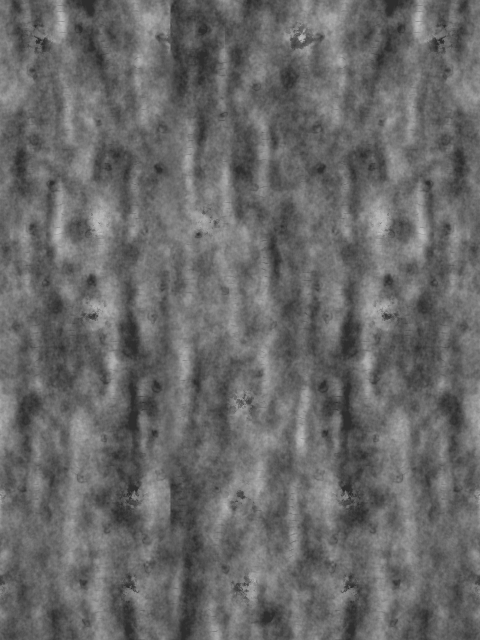
Reproduce this texture procedurally as a WebGL 2 fragment shader.

```glsl
#version 300 es
precision highp float;
// Weathered grey hide: upright, gently bending pale ridges over cloudy grain,
// with speckled knots and small dark pits. The sides mirror each other about
// a center band, and every feature is laid on a jittered grid with sine hashes.
uniform vec2 u_resolution;
out vec4 fragColor;

#define BASE_TONE 0.392
#define GRAIN_AMOUNT 0.46
#define FOLD_AMOUNT 0.25
#define RIDGE_AMOUNT 0.17
#define KNOT_AMOUNT 0.19
#define PIT_AMOUNT 0.15
#define FINE_AMOUNT 0.07
#define BAND_HALF_WIDTH 0.145
#define RIDGE_CELL vec2(0.08, 0.23)
#define KNOT_CELL vec2(0.295, 0.191)
#define PIT_CELL vec2(0.12, 0.105)

float hash(vec2 p) {
    return fract(sin(dot(p, vec2(127.1, 311.7))) * 43758.5453);
}

float bell(float x) {
    return exp(-x * x);
}

float noise(vec2 p) {
    vec2 i = floor(p), f = fract(p);
    f = f * f * (3.0 - 2.0 * f);
    return mix(mix(hash(i), hash(i + vec2(1, 0)), f.x),
               mix(hash(i + vec2(0, 1)), hash(i + vec2(1, 1)), f.x), f.y);
}

float fbm(vec2 p) {
    float sum = 0.0, weight = 0.5, total = 0.0;
    for (int i = 0; i < 5; i++) {
        sum += weight * noise(p);
        total += weight;
        p = mat2(1.6, 1.2, -1.2, 1.6) * p + 7.3;
        weight *= 0.64;
    }
    return sum / total;
}

// Pale upright crests with a dark flank and fine cross ticks
float ridges(vec2 p) {
    float column = floor(p.x / RIDGE_CELL.x);
    p.y += hash(vec2(column, 3.0)) * RIDGE_CELL.y;
    vec2 id = vec2(column, floor(p.y / RIDGE_CELL.y));
    vec2 local = p - (id + 0.5) * RIDGE_CELL;
    float dx = local.x - (hash(id) - 0.5) * 0.02;
    dx += (hash(id + 5.0) - 0.5) * 0.1 * local.y;
    float reach = 1.0 - smoothstep(0.05, 0.112, abs(local.y));
    reach *= 1.0 - smoothstep(0.03, 0.04, abs(local.x));
    float tick = smoothstep(0.7, 1.0, sin(local.y * 430.0 + 5.0 * noise(p * 50.0)));
    tick *= bell(dx / 0.008) * smoothstep(0.35, 0.65, noise(p * 75.0));
    float strength = 0.3 + 0.7 * hash(id + 9.0);
    return strength * reach * (bell(dx / 0.011) - 0.5 * bell((dx - 0.024) / 0.01) - 0.6 * tick);
}

// Bright swellings, eaten by dark speckles, with a shadow at one side
float knots(vec2 p) {
    float row = floor((p.y + 0.0175) / KNOT_CELL.y);
    float shift = 0.215 * step(4.5, row) + 0.116 * step(row, 0.5);
    float column = floor((p.x - shift) / KNOT_CELL.x + 0.5);
    vec2 id = vec2(column, row);
    vec2 center = vec2(column * KNOT_CELL.x + shift, row * KNOT_CELL.y + 0.078);
    if (column < 0.0) center.x = 0.0;
    if (row == 2.0 && column == 0.0) center.x = -0.075;

    // Two of the rows hold one knot each, and one row holds none
    float present = step(0.5, abs(row - 1.0)) * (0.75 + 0.25 * hash(id + 2.0));
    if (abs(row - 3.5) < 1.0) present *= 1.0 - step(0.5, abs(row + column - 4.0));

    vec2 d = p - center;
    d += 0.026 * (vec2(fbm(p * 34.0), fbm(p * 34.0 + 9.0)) - 0.5);
    float glow = exp(-dot(d, d) / 0.0013);
    vec2 s = (d - vec2(0.008, 0.002)) / vec2(0.026, 0.028);
    float speckle = exp(-dot(s, s)) * smoothstep(0.44, 0.66, fbm(p * 62.0 + 3.0));
    vec2 h = (d - vec2(0.04, 0.012)) / vec2(0.019, 0.034);
    return present * (glow - 1.9 * speckle - 0.55 * exp(-dot(h, h)));
}

// Small dark pits, each with a broken rim
float pits(vec2 p) {
    vec2 id = floor(p / PIT_CELL);
    vec2 jitter = 0.22 + 0.56 * vec2(hash(id + 11.0), hash(id + 17.0));
    vec2 d = p - (id + jitter) * PIT_CELL;
    float r = length(d * vec2(1.1, 0.95)) + 0.009 * (noise(p * 110.0) - 0.5);
    float size = 0.007 + 0.004 * hash(id + 23.0);
    float core = bell(r / size) * (0.2 + 1.2 * noise(p * 170.0));
    float rim = bell((r - size * 1.1) / 0.0024) * smoothstep(-0.004, 0.006, d.x + d.y);
    return step(0.3, hash(id + 31.0)) * (core + 0.45 * rim);
}

float surface(vec2 p) {
    // Bend the upright folds
    vec2 bent = p;
    bent.x += 0.05 * (noise(p * vec2(3.0, 4.0)) - 0.5) + 0.01 * (noise(p * 24.0) - 0.5);

    float tone = BASE_TONE;
    tone += GRAIN_AMOUNT * (fbm(p * vec2(31.0, 25.0)) - 0.5);
    tone += FOLD_AMOUNT * (noise(bent * vec2(22.0, 6.0) + 40.0) - 0.5);
    tone += 0.1 * (noise(bent * vec2(8.0, 4.0) + 80.0) - 0.5);
    tone += RIDGE_AMOUNT * ridges(bent) * (0.6 + 0.8 * noise(p * 45.0));
    tone += KNOT_AMOUNT * knots(p);
    tone -= PIT_AMOUNT * pits(p);
    tone += FINE_AMOUNT * (noise(mat2(0.8, 0.6, -0.6, 0.8) * p * 210.0) - 0.5);
    return tone;
}

void main() {
    // Unit width, centered across, measured downward from the top edge
    vec2 p = vec2(gl_FragCoord.x - 0.5 * u_resolution.x,
                  u_resolution.y - gl_FragCoord.y) / u_resolution.x;

    // Mirror the right side onto the left, with a join that sharpens in places
    float sharp = smoothstep(0.5, 0.9, cos((p.y - 0.56) * 12.57));
    float blend = mix(0.03, 0.002, sharp);
    float outside = smoothstep(-blend, blend, -p.x - BAND_HALF_WIDTH);
    float tone = mix(surface(p), surface(vec2(-p.x, p.y)), outside);
    fragColor = vec4(vec3(clamp(tone, 0.18, 0.74)), 1.0);
}
```
